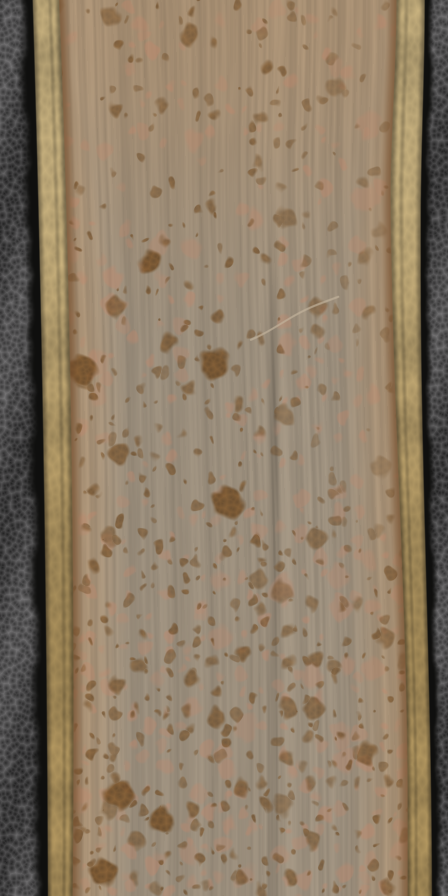
This texture is drawn by a WebGL 1 fragment shader. Its source:

```glsl
precision highp float;
uniform vec2 u_resolution;

vec2 hash2(vec2 c) {
    vec2 s = vec2(dot(c, vec2(127.1, 311.7)), dot(c, vec2(269.5, 183.3)));
    return fract(sin(s) * 43758.55);
}

// Smoothed random value along one axis, used for fibres and sheets
float strand(float x, float seed) {
    float f = fract(x);
    float i = floor(x);
    return mix(hash2(vec2(i, seed)).x, hash2(vec2(i + 1.0, seed)).x, f * f * (3.0 - 2.0 * f));
}

// Distance to the nearest scattered cell centre
float cellular(vec2 p) {
    float nearest = 2.0;
    for (int j = -1; j <= 1; j++) {
        for (int i = -1; i <= 1; i++) {
            vec2 c = floor(p) + vec2(float(i), float(j));
            nearest = min(nearest, length(p - c - hash2(c)));
        }
    }
    return nearest;
}

// Round flecks of random size, growing denser towards the bottom
float flecks(vec2 p, float cells, float density, float size, float seed) {
    float cover = 0.0;
    vec2 g = p * cells + seed;
    for (int j = -1; j <= 1; j++) {
        for (int i = -1; i <= 1; i++) {
            vec2 c = floor(g) + vec2(float(i), float(j));
            vec2 place = hash2(c);
            vec2 kind = hash2(c + 37.3);
            float radius = size * (0.3 + 0.7 * kind.x * kind.x);
            float d = length((g - c - 0.2 - 0.6 * place) * vec2(1.0, 0.85)) - radius;
            float here = step(kind.y, density * (0.55 + 0.4 * (c.y - seed) / cells));
            cover = max(cover, here * smoothstep(0.09, -0.09, d) * (0.55 + 0.45 * place.x));
        }
    }
    return cover;
}

float blotch(vec2 p, vec2 centre, float radius) {
    return smoothstep(0.007, -0.007, length(p - centre) - radius);
}

float segment(vec2 p, vec2 a, vec2 b) {
    vec2 ab = b - a;
    return length(p - a - ab * clamp(dot(p - a, ab) / dot(ab, ab), 0.0, 1.0));
}

vec3 foam(vec2 p) {
    float pores = cellular(p * vec2(85.0, 80.0));
    float shade = 0.19 + 0.22 * pores + 0.05 * sin(p.y * 9.0 + 2.0 * sin(p.x * 20.0));
    return vec3(1.0, 0.99, 1.0) * shade;
}

vec3 paper(vec2 p, float t) {
    // Warm at the top and the sides, greyer in the middle
    float warm = max(1.0 - smoothstep(0.0, 0.85, p.y), smoothstep(0.3, 0.5, abs(t - 0.5)));
    vec3 col = mix(vec3(0.61, 0.56, 0.49), vec3(0.66, 0.555, 0.435), warm * 0.8);

    // Stacked sheets
    float bend = t + 0.002 * sin(p.y * 5.0 + t * 9.0);
    float sheets = strand(bend * 125.0, 1.0) * 0.6 + strand(bend * 43.0, 2.0) * 0.4;
    float fibre = strand(p.y * 9.0 + 31.0 * hash2(vec2(floor(bend * 125.0), 4.0)).x, 3.0);
    col *= 0.91 + 0.17 * sheets + 0.04 * (fibre - 0.5);
    float gap = smoothstep(0.02, 0.0, abs(p.x - 0.61)) * smoothstep(0.3, 1.0, p.y);
    col *= 1.0 - gap * (0.08 + 0.16 * strand(bend * 150.0, 6.0));

    // Ragged outlines for all stains
    vec2 q = p + 0.004 * vec2(sin(p.y * 97.0 + 2.0 * sin(p.x * 71.0)), sin(p.x * 113.0 + 2.0 * sin(p.y * 83.0)));
    float pink = max(flecks(q, 23.0, 0.42, 0.42, 5.0), flecks(q, 15.0, 0.3, 0.4, 11.0));
    col = mix(col, vec3(0.76, 0.53, 0.42), pink * 0.42);

    float rust = max(flecks(q, 33.0, 0.32, 0.4, 19.0), flecks(q, 18.0, 0.32, 0.38, 43.0));
    rust *= 0.75 - 0.25 * smoothstep(0.55, 0.75, p.x) * (1.0 - smoothstep(1.0, 1.5, p.y));

    // Dominant blotches
    float large = blotch(q, vec2(0.508, 1.122), 0.034);
    large = max(large, blotch(q, vec2(0.479, 0.812), 0.032));
    large = max(large, blotch(q, vec2(0.182, 0.828), 0.032));
    large = max(large, blotch(q, vec2(0.336, 0.586), 0.023));
    large = max(large, blotch(q, vec2(0.266, 1.773), 0.032));
    large = max(large, blotch(q, vec2(0.360, 1.830), 0.027));
    large = max(large, blotch(q, vec2(0.232, 1.948), 0.029));
    rust = max(rust, large * 0.9);
    float mottle = cellular(p * 75.0);
    col = mix(col, vec3(0.43, 0.285, 0.13) * (0.88 + 0.3 * mottle), rust * 0.88);

    // Pale scratch
    float scratch = segment(p + vec2(0.0, 0.004 * sin(p.x * 30.0)), vec2(0.56, 0.755), vec2(0.755, 0.66));
    col = mix(col, vec3(0.76, 0.7, 0.61), 0.7 * smoothstep(0.004, 0.0005, scratch));

    // Browned outer sheets
    float rim = smoothstep(0.035, 0.0, min(t, 1.0 - t));
    return mix(col, vec3(0.46, 0.31, 0.18), rim * 0.65);
}

vec3 board(vec2 p, float t) {
    vec3 col = mix(vec3(0.71, 0.63, 0.45), vec3(0.61, 0.5, 0.29), smoothstep(0.3, 1.5, p.y) * 0.65);
    col *= 0.9 + 0.13 * cellular(p * vec2(65.0, 42.0)) + 0.05 * sin(p.y * 17.0 + 3.0 * sin(p.y * 7.0));
    col *= 1.0 - 0.16 * smoothstep(0.12, 0.0, abs(t - 0.65));
    return col * (0.68 + 0.35 * smoothstep(0.0, 0.22, min(t, 1.0 - t)));
}

void main() {
    vec2 p = gl_FragCoord.xy / u_resolution * vec2(1.0, 2.0);
    p.y = 2.0 - p.y;
    float d = p.y * 0.5;
    float aa = 1.0 / u_resolution.x;

    // Slightly curved edges of both boards
    float leftOut = 0.073 + 0.062 * d - 0.028 * d * d;
    float leftIn = 0.132 + 0.08 * d - 0.05 * d * d;
    float rightIn = 0.885 - 0.013 * smoothstep(0.0, 0.22, d) + 0.038 * smoothstep(0.2, 0.9, d);
    float rightOut = 0.948 - 0.009 * smoothstep(0.0, 0.25, d) + 0.025 * smoothstep(0.3, 1.0, d);

    // Foam bed with cast shadows
    float away = p.x < 0.5 ? (leftOut - p.x) * 0.65 : p.x - rightOut;
    float shadow = smoothstep(0.008, 0.026, away + 0.003 * sin(p.y * 23.0 + sin(p.y * 51.0)));
    vec3 col = mix(vec3(0.06, 0.06, 0.055), foam(p), shadow);

    float side = p.x < 0.5 ? (p.x - leftOut) / (leftIn - leftOut) : (rightOut - p.x) / (rightOut - rightIn);
    float cover = smoothstep(-aa, aa, p.x - leftOut) * smoothstep(-aa, aa, rightOut - p.x);
    col = mix(col, board(p, clamp(side, 0.0, 1.0)), cover);

    float t = (p.x - leftIn) / (rightIn - leftIn);
    float block = smoothstep(-aa, aa, p.x - leftIn) * smoothstep(-aa, aa, rightIn - p.x);
    gl_FragColor = vec4(mix(col, paper(p, t), block), 1.0);
}
```
